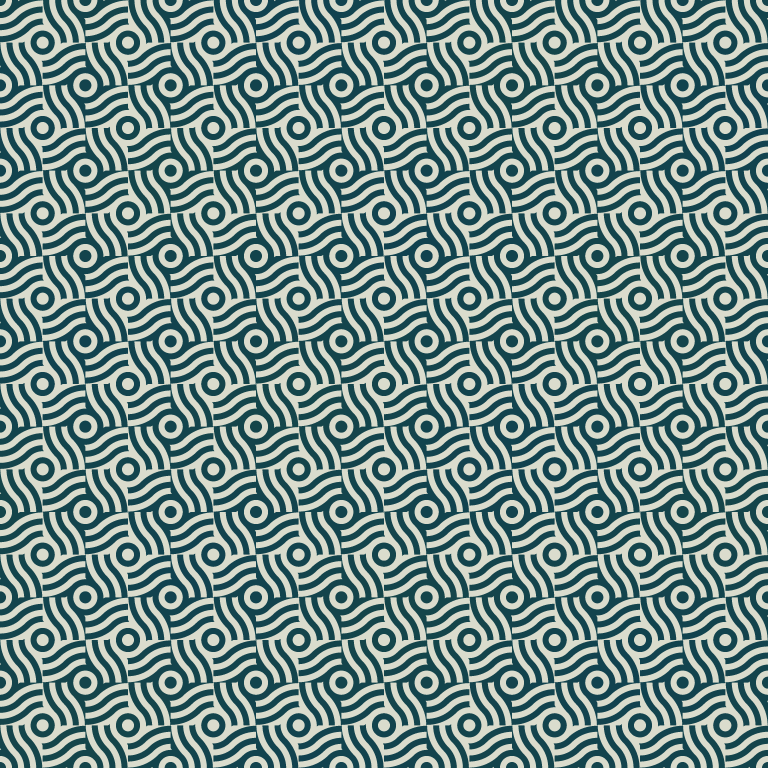
This pattern is drawn by a Shadertoy shader. Its source:

```glsl
const float REPEATS = 9.0;
const float RINGS_BETWEEN_HUBS = 10.0;
const float DISC_RINGS = 3.0;
const int SAMPLES = 5;
const float TAU = 6.2831853;

const vec3 CREAM = vec3(0.855, 0.863, 0.802);
const vec3 TEAL_BLUE = vec3(0.068, 0.260, 0.310);
const vec3 TEAL_GREEN = vec3(0.080, 0.270, 0.290);

// Alternating rings; hubs on even columns swap the two inks.
float ringInk(vec2 p, vec2 hub, float ringWidth) {
    float ring = floor(distance(p, hub) / ringWidth);
    return mod(ring + hub.x + 1.0, 2.0);
}

// Hubs sit on alternate corners of a unit grid, two per cell.
// The cell diagonal joins them and splits the arcs into S-shaped bands.
float weaveInk(vec2 p, float ringWidth) {
    vec2 cell = floor(p);
    vec2 local = p - cell;
    bool horizontalBands = mod(cell.x + cell.y, 2.0) < 0.5;

    vec2 hubA = cell + (horizontalBands ? vec2(0.0, 0.0) : vec2(1.0, 0.0));
    vec2 hubB = cell + (horizontalBands ? vec2(1.0, 1.0) : vec2(0.0, 1.0));
    bool followsA = horizontalBands ? local.y > local.x : local.x + local.y < 1.0;
    vec2 hub = followsA ? hubA : hubB;
    vec2 otherHub = followsA ? hubB : hubA;

    // Discs cover the band ends.
    if (distance(p, otherHub) < DISC_RINGS * ringWidth) hub = otherHub;
    return ringInk(p, hub, ringWidth);
}

// Faint periodic drift between the two dark inks.
float inkDrift(vec2 uv) {
    float waves = sin(TAU * (2.0 * uv.x + uv.y))
                + sin(TAU * (3.0 * uv.y - uv.x) + 1.3);
    return 0.5 + 0.25 * waves;
}

void mainImage(out vec4 fragColor, in vec2 fragCoord) {
    vec2 uv = fragCoord / iResolution.xy;
    float ringWidth = sqrt(2.0) / RINGS_BETWEEN_HUBS;

    // Average a small grid of samples over the pixel.
    float light = 0.0;
    for (int j = 0; j < SAMPLES; j++) {
        for (int i = 0; i < SAMPLES; i++) {
            vec2 offset = (vec2(i, j) + 0.5) / float(SAMPLES) - 0.5;
            vec2 st = (fragCoord + offset) / iResolution.xy;
            vec2 p = vec2(st.x, 1.0 - st.y) * REPEATS * 2.0;
            light += 1.0 - weaveInk(p, ringWidth);
        }
    }
    light /= float(SAMPLES * SAMPLES);

    vec3 teal = mix(TEAL_BLUE, TEAL_GREEN, inkDrift(uv));
    fragColor = vec4(mix(teal, CREAM, light), 1.0);
}
```
